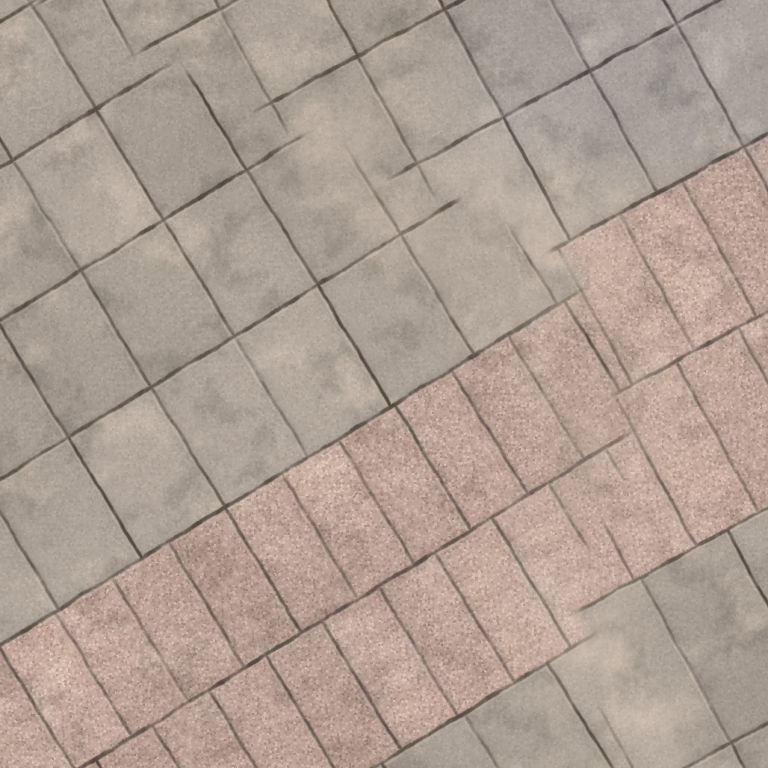
This texture is drawn by a three.js fragment shader. Its source:

```glsl
#define GREY vec3(0.655, 0.613, 0.572)
#define PINK vec3(0.735, 0.630, 0.585)
#define DUST vec3(0.830, 0.762, 0.700)
#define GROUT vec3(0.300, 0.265, 0.235)
#define GROUT_HALF 0.0020
#define SOFTNESS 0.0016
#define GRAIN_CELLS 260.0
#define SEAM_BLUR 0.016

varying vec2 vUv;

float hash(vec2 p) {
  return fract(sin(dot(p, vec2(127.1, 311.7))) * 4375.85);
}

// Layered sines, each octave bent and rotated
float layers(vec2 p) {
  float sum = 0.0, amp = 0.5;
  for (int i = 0; i < 5; i++) {
    sum += amp * sin(p.x + 1.7 * sin(p.y));
    p = mat2(1.6, 1.2, -1.2, 1.6) * p + 1.3;
    amp *= 0.6;
  }
  return sum;
}

// Cellular grain: a random tone around each scattered point
float grain(vec2 p) {
  vec2 cell = floor(p);
  float nearest = 9.0, tone = 0.0;
  for (int y = -1; y <= 1; y++) {
    for (int x = -1; x <= 1; x++) {
      vec2 id = cell + vec2(float(x), float(y));
      float d = length(id + vec2(hash(id), hash(id + 37.0)) - p);
      if (d < nearest) {
        nearest = d;
        tone = hash(id + 71.0) - 0.5;
      }
    }
  }
  return tone * smoothstep(0.85, 0.15, nearest);
}

float stroke(float d, float halfWidth) {
  return 1.0 - smoothstep(halfWidth - SOFTNESS, halfWidth + SOFTNESS, abs(d));
}

// rows: start, pitch, growth; grey: pitch, offset; pink: pitch, offset, stagger
vec3 paving(vec2 p, float angle, vec3 rows, vec2 grey, vec3 pink, float speck) {
  float c = cos(angle), s = sin(angle);
  float wobble = 0.0012 * layers(p * 45.0);
  float u = c * p.x - s * p.y + wobble;
  float v = s * p.x + c * p.y - wobble;

  // Rows widen toward the lower right
  float root = sqrt(max(rows.y * rows.y + 4.0 * rows.z * (v - rows.x), 0.0001));
  float r = (root - rows.y) / (2.0 * rows.z);
  float row = floor(r);
  float isPink = step(2.5, row) * step(row, 4.5);
  float pitch = mix(grey.x, pink.x, isPink);
  float offset = mix(grey.y, pink.y + pink.z * (row - 3.0), isPink);
  float column = (u - offset) / pitch;
  vec2 id = vec2(floor(column), row);
  float tone = hash(id + 5.0);

  // Stone, with stains that differ from block to block
  vec3 color = mix(GREY, PINK, isPink) + (tone - 0.5) * vec3(0.045, 0.04, 0.04);
  float stain = layers(p * 22.0 + 6.0 * tone);
  color = mix(color, DUST, 0.38 * smoothstep(0.1, 1.0, stain));
  color *= 1.0 - 0.10 * smoothstep(0.1, 1.0, layers(p * 31.0 + 9.0 * tone + 4.0));
  color += speck * mix(0.075, 0.20, isPink);

  // Joints: dark core, sandy shoulder, uneven wear
  float acrossRow = (fract(r + 0.5) - 0.5) * root;
  float acrossColumn = (fract(column + 0.5) - 0.5) * pitch;
  float wear = layers(p * 75.0);
  float rowDark = 0.68 + 0.3 * wear;
  float columnDark = mix(0.3, 0.95, hash(vec2(floor(column + 0.5), row))) + 0.25 * wear;
  float nearJoint = min(abs(acrossRow), abs(acrossColumn));
  color *= 1.0 - 0.10 * exp(-nearJoint / 0.006);
  float shoulder = max(stroke(acrossRow - 0.004, 0.0018), stroke(acrossColumn + 0.004, 0.0016));
  color = mix(color, DUST, shoulder * (0.26 - 0.2 * wear));
  float core = max(stroke(acrossRow, GROUT_HALF * (1.15 + 0.4 * wear)) * rowDark,
                   stroke(acrossColumn, GROUT_HALF) * columnDark);
  return mix(color, GROUT, clamp(core, 0.0, 0.95));
}

void main() {
  vec2 p = vec2(vUv.x, 1.0 - vUv.y);
  float speck = grain(p * GRAIN_CELLS);

  // Two layings of the same pavement meet along a ragged seam
  vec3 left = paving(p, 0.548, vec3(0.186, 0.166, 0.00365),
                     vec2(0.1267, -0.094), vec3(0.0863, -0.008, 0.031), speck);
  vec3 right = paving(p, 0.497, vec3(0.146, 0.129, 0.01068),
                      vec2(0.1283, 0.247), vec3(0.092, 0.577, -0.027), speck);
  float diagonal = (p.y - 0.48 * p.x + 0.016) / 1.11;
  float side = 0.785 + 0.03 * sin(14.0 * (p.y - 0.45)) - p.x;
  float seam = min(diagonal, side) + 0.01 * layers(p * 32.0);
  vec3 color = mix(left, right, smoothstep(SEAM_BLUR, -SEAM_BLUR, seam));

  // Pale dust along the seam, broad mottling, cooler upper right
  float dust = exp(-pow(seam / 0.11, 2.0)) * smoothstep(0.25, 0.5, p.x);
  color = mix(color, DUST, dust * (0.22 + 0.2 * layers(p * 26.0 + 2.0)));
  color *= 1.025 + 0.035 * layers(p * 9.0);
  float cool = smoothstep(0.5, 0.75, p.x) * smoothstep(0.3, 0.12, p.y);
  color += cool * vec3(-0.03, -0.012, 0.008);
  gl_FragColor = vec4(clamp(color, 0.0, 1.0), 1.0);
}
```
